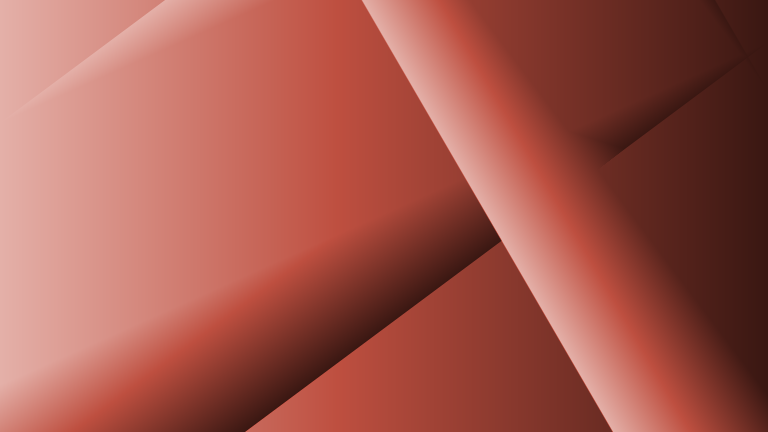
Reproduce this background procedurally as a WebGL 1 fragment shader.

```glsl
precision highp float;

uniform vec2 u_resolution;

const vec3 PINK = vec3(0.894, 0.69, 0.66);
const vec3 RED  = vec3(0.745, 0.31, 0.25);
const vec3 DARK = vec3(0.225, 0.09, 0.07);
const float RED_STOP = 0.44;

// Slanted folds: edge x at the canvas bottom, and x gained over its height
const float RISING_LEAN  = 0.755;
const float FALLING_LEAN = -0.327;
const float RISING_WIDTH  = 0.401;
const float FALLING_WIDTH = 0.230;
const float CORNER_LIGHT_X = -0.540;
const float LONG_SHADOW_X  = 0.319;
const float BAR_LIGHT_X    = 0.798;
const float CORNER_SHADOW_X = 1.258;

// Tone 0 is pink, RED_STOP is red, 1 is dark
vec3 palette(float tone) {
  vec3 light = mix(PINK, RED, clamp(tone / RED_STOP, 0.0, 1.0));
  return mix(light, DARK, clamp((tone - RED_STOP) / (1.0 - RED_STOP), 0.0, 1.0));
}

// Horizontal offset from a slanted edge, positive on its right
float edgeOffset(vec2 uv, float baseX, float lean) {
  return uv.x - baseX - lean * uv.y;
}

// Smoothed coverage of the right side of an edge
float rightSide(float offset) {
  float pixel = 1.0 / u_resolution.x;
  return smoothstep(-pixel, pixel, offset);
}

// Starts pink at the edge and deepens rightward into the tone below
float lightFold(float tone, float offset, float width) {
  float lit = min(tone, max(offset / width, 0.0));
  return mix(tone, lit, rightSide(offset));
}

// Deepens rightward to dark, ending sharply at the edge
float shadowFold(float tone, float offset, float width) {
  float shaded = max(tone, min(1.0 + offset / width, 1.0));
  return mix(shaded, tone, rightSide(offset));
}

void main() {
  vec2 uv = gl_FragCoord.xy / u_resolution;
  float tone = uv.x;

  // Rising folds
  tone = lightFold(tone, edgeOffset(uv, CORNER_LIGHT_X, RISING_LEAN), RISING_WIDTH);
  tone = shadowFold(tone, edgeOffset(uv, LONG_SHADOW_X, RISING_LEAN), RISING_WIDTH);

  // Falling folds lie on top
  tone = shadowFold(tone, edgeOffset(uv, CORNER_SHADOW_X, FALLING_LEAN), FALLING_WIDTH);
  tone = lightFold(tone, edgeOffset(uv, BAR_LIGHT_X, FALLING_LEAN), FALLING_WIDTH);

  gl_FragColor = vec4(palette(tone), 1.0);
}
```
